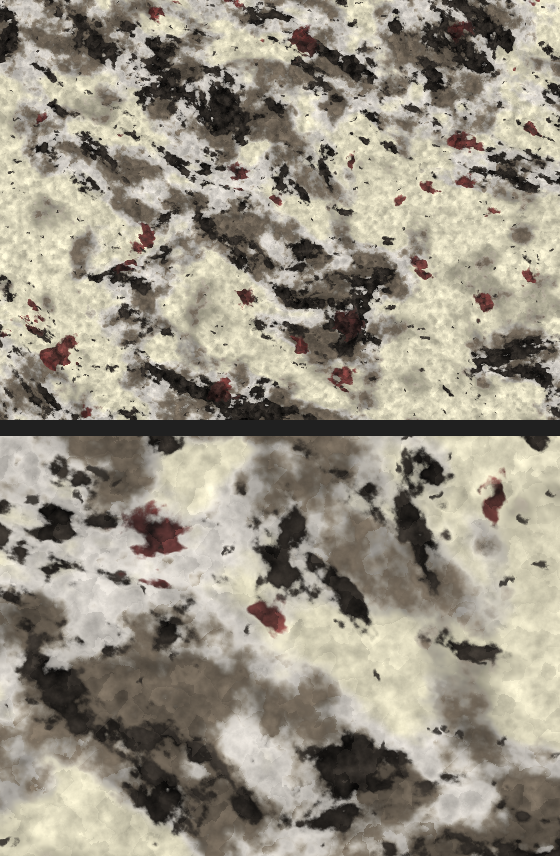
Top, the full canvas; bottom, a detail of the centre.
This texture is drawn by a WebGL 1 fragment shader. Its source:

```glsl
precision highp float;
uniform vec2 u_resolution;

#define VEIN_ANGLE -0.42
#define VEIN_SCALE vec2(4.2, 7.6)
#define FLECK_SCALE vec2(17.0, 31.0)
#define CLOUD_SCALE 19.0
#define GRAIN_SCALE 72.0
#define GARNET_SCALE 11.0
#define GARNET_SHARE 0.17
#define SPECK_SCALE 48.0
#define SPECK_SHARE 0.09
#define BLACK_LEVEL 0.624
#define GREY_LEVEL 0.552

const vec3 CREAM = vec3(0.885, 0.862, 0.755);
const vec3 WHITE = vec3(0.87, 0.85, 0.82);
const vec3 PALE_GREY = vec3(0.60, 0.57, 0.52);
const vec3 TAUPE = vec3(0.41, 0.37, 0.32);
const vec3 BLACK = vec3(0.105, 0.095, 0.085);
const vec3 GARNET = vec3(0.30, 0.14, 0.135);

float hash(vec2 p) {
  vec3 h = fract(vec3(p.xyx) * 0.1031);
  h += dot(h, h.yzx + 33.33);
  return fract((h.x + h.y) * h.z);
}

vec2 hash2(vec2 p) {
  return vec2(hash(p + 17.3), hash(p + 71.9));
}

float noise(vec2 p) {
  vec2 i = floor(p), f = fract(p);
  f = f * f * (3.0 - 2.0 * f);
  vec2 e = vec2(1.0, 0.0);
  return mix(mix(hash(i), hash(i + e), f.x),
             mix(hash(i + e.yx), hash(i + e.xx), f.x), f.y);
}

float fbm(vec2 p) {
  float sum = 0.0, amp = 0.516;
  mat2 turn = mat2(1.6, 1.2, -1.2, 1.6);
  for (int i = 0; i < 5; i++) {
    sum += amp * noise(p);
    p = turn * p + 19.7;
    amp *= 0.5;
  }
  return sum;
}

// Cellular noise: nearest distance, second distance, id of the cell
vec3 cells(vec2 p) {
  vec2 base = floor(p);
  vec3 best = vec3(8.0, 8.0, 0.0);
  for (int y = -1; y <= 1; y++) {
    for (int x = -1; x <= 1; x++) {
      vec2 c = base + vec2(float(x), float(y));
      float d = length(c + 0.1 + 0.8 * hash2(c) - p);
      if (d < best.x) best = vec3(d, best.x, hash(c + 5.7));
      else best.y = min(best.y, d);
    }
  }
  return best;
}

void main() {
  vec2 p = gl_FragCoord.xy / u_resolution.y + 3.0;

  // Coordinates along and across the veins, gently bent
  float ca = cos(VEIN_ANGLE), sa = sin(VEIN_ANGLE);
  vec2 q = vec2(ca * p.x + sa * p.y, ca * p.y - sa * p.x);
  q += 0.09 * (vec2(noise(p * 6.0), noise(p * 6.0 + 40.0)) - 0.5);

  float vein = fbm(q * VEIN_SCALE);
  float fleck = fbm(q * FLECK_SCALE + 60.0);
  float cloud = fbm(mix(p, q * vec2(0.8, 1.2), 0.5) * CLOUD_SCALE + 25.0);
  float fine = fbm(p * 85.0) - 0.5;
  vec3 grain = cells(p * GRAIN_SCALE + 1.5 * fine);
  float tint = grain.z - 0.5;

  // Cream feldspar fading to white beside the veins
  float whiteness = smoothstep(0.43, 0.56, vein + 0.5 * (cloud - 0.5));
  vec3 color = mix(CREAM, WHITE, whiteness);
  color *= 0.97 + 0.50 * fine + 0.11 * tint;
  color *= 1.0 - 0.24 * smoothstep(0.48, 0.68, cloud + 0.3 * fine);

  // Smoky quartz in grainy patches
  float smoke = 0.42 * vein + 0.58 * cloud + 0.20 * fine + 0.06 * tint;
  float grey = smoothstep(GREY_LEVEL - 0.045, GREY_LEVEL + 0.035, smoke);
  float depth = smoothstep(GREY_LEVEL, GREY_LEVEL + 0.075, smoke);
  vec3 quartz = mix(PALE_GREY, TAUPE, depth);
  quartz *= 0.98 + 0.75 * fine + 0.22 * tint;
  color = mix(color, quartz, grey);

  // Garnets with rough outlines
  vec3 stone = cells(p * GARNET_SCALE + 0.9 * vec2(cloud, fleck));
  float radius = 0.10 + 1.3 * stone.z + 0.7 * (fleck - 0.5) + 0.3 * fine;
  float garnet = step(stone.z, GARNET_SHARE)
               * (1.0 - smoothstep(radius - 0.05, radius + 0.05, stone.x));
  vec3 red = GARNET * (1.0 + 2.2 * fine + 0.6 * tint);
  color = mix(color, red, 0.9 * garnet);

  // Ragged black mica strung along the veins
  float mica = 0.42 * vein + 0.58 * fleck + 0.24 * fine;
  float halo = smoothstep(BLACK_LEVEL - 0.06, BLACK_LEVEL, mica);
  float black = smoothstep(BLACK_LEVEL - 0.025, BLACK_LEVEL + 0.022, mica);
  vec3 micaColor = BLACK * (1.25 + 3.0 * fine + 0.9 * tint);
  color *= 1.0 - 0.22 * halo;
  color = mix(color, micaColor, black * (1.0 - 0.5 * garnet));

  // Stray dark specks
  vec3 speck = cells(p * SPECK_SCALE + 1.6 * vec2(fine, cloud));
  float size = 0.07 + 1.6 * speck.z;
  float spot = step(speck.z, SPECK_SHARE)
             * (1.0 - smoothstep(size - 0.08, size + 0.08, speck.x));
  color = mix(color, BLACK * 1.6, 0.85 * spot);

  gl_FragColor = vec4(clamp(color, 0.0, 1.0), 1.0);
}
```
